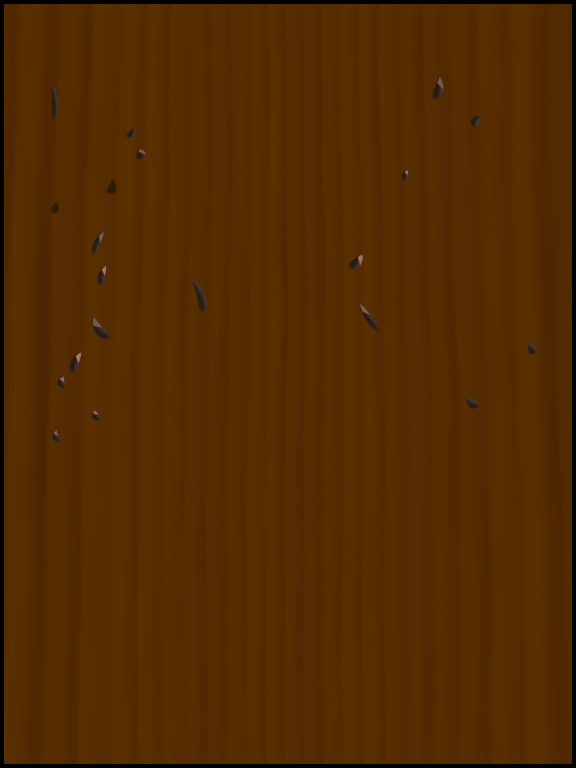
Write a Shadertoy shader that draws this texture.

```glsl
// A dark varnished wooden board in a thin black frame, with small curled chips on it.
// The grain is a fanned, sine-warped coordinate cut into lines, wider towards the sides;
// the chips are bent, tapered ellipses scattered by hashes in a left and a right group.

const vec3 WOOD_LIGHT = vec3(0.355, 0.190, 0.000);
const vec3 WOOD_DARK  = vec3(0.285, 0.132, 0.000);
const vec3 CHIP_DARK  = vec3(0.135, 0.105, 0.095);
const vec3 CHIP_GREY  = vec3(0.270, 0.205, 0.190);
const vec3 CHIP_PINK  = vec3(0.690, 0.480, 0.400);
const vec3 CHIP_OLIVE = vec3(0.170, 0.105, 0.010);

const float FRAME_WIDTH   = 0.0052;
const float GRAIN_DENSITY = 43.0;   // lines per canvas height at the centre
const float GRAIN_SPREAD  = 0.30;   // distance over which the lines widen
const float GRAIN_FAN     = 0.08;   // how far the lines spread downwards
const int   CHIP_COUNT    = 20;
const int   LEFT_CHIPS    = 13;

float hash(float n) {
    return fract(sin(n * 127.1 + 3.7) * 4375.85);
}

// Layered sines, much longer along y than along x
float fibres(vec2 p) {
    float sum = 0.0, weight = 0.5;
    for (int i = 0; i < 5; i++) {
        float k = float(i);
        sum += weight * sin(p.x + 1.3 * sin(p.y + 2.1 * k) + 4.0 * k);
        p = vec2(p.x * 1.83 + p.y * 0.3, p.y * 1.6);
        weight *= 0.72;
    }
    return sum;
}

vec3 wood(vec2 p, float centre) {
    // Fan the grain out downwards and let it wander
    float u = (p.x - centre) / (1.0 + GRAIN_FAN * (1.0 - p.y));
    u += 0.0020 * sin(p.y * 7.0 + u * 9.0) + 0.0010 * sin(p.y * 19.0 - u * 23.0);
    float g = GRAIN_DENSITY * GRAIN_SPREAD * atan(u / GRAIN_SPREAD);

    // Growth lines: slow darkening, quicker fall-off, each of its own strength
    float line = floor(g), f = g - line;
    float ridge = smoothstep(0.25, 0.78, f) * (1.0 - smoothstep(0.80, 1.0, f));
    float side = smoothstep(0.08, 0.32, abs(u));
    float strength = mix(0.25, 0.60, hash(line)) * mix(0.8, 1.15, side);
    strength *= 0.85 + 0.15 * sin(p.y * 6.0 + line * 2.4);

    // Broad bands, fine fibres and faint mottling
    float bands = 0.5 + 0.5 * sin(u * 41.0 + 1.2 * sin(u * 17.0));
    float fine = fibres(vec2(u * 260.0, p.y * 9.0));
    float mottle = fibres(vec2(u * 38.0, p.y * 23.0 + 5.0));
    float rim = smoothstep(0.29, 0.36, u);
    float shade = 0.08 + ridge * strength + 0.14 * bands
                + 0.05 * fine + 0.03 * mottle + 0.22 * rim;
    return mix(WOOD_LIGHT, WOOD_DARK, clamp(shade, 0.0, 1.0));
}

vec3 addChip(vec3 color, vec2 p, float id, float width, float pixel) {
    // Place: two groups in the upper part, heights spread evenly
    bool left = id < float(LEFT_CHIPS);
    float x = left ? mix(0.07, 0.31, pow(hash(id + 0.3), 1.6))
                   : mix(0.62, 0.93, hash(id + 0.3)) * width;
    if (left) x *= width / 0.75;
    float y = mix(0.41, 0.89, fract(id * 0.618 + 0.25));

    // Size and pose
    float size = hash(id + 20.6);
    float halfLength = mix(0.007, 0.023, size * size);
    float halfWidth = mix(0.0038, 0.0066, hash(id + 41.2));
    float angle = (hash(id + 62.9) - 0.5) * 1.7;
    vec2 q = p - vec2(x, y);
    q = mat2(cos(angle), -sin(angle), sin(angle), cos(angle)) * q;

    // Bent, tapered ellipse
    float along = q.y / halfLength;
    float bend = (hash(id + 83.1) - 0.5) * 1.6 * halfWidth;
    float across = (q.x + bend * (along * along - 0.4)) / halfWidth;
    float taper = 1.0 - 0.4 * clamp(along, -1.0, 1.0);
    float d = (length(vec2(across / taper, along)) - 1.0) * halfWidth;
    float cover = 1.0 - smoothstep(-pixel, pixel, d);

    // Dark hollow, grey back and, on some, a lit pink end
    float edge = pixel / halfLength;
    vec3 tint = mix(CHIP_DARK, CHIP_GREY, smoothstep(-0.5, 0.7, across + 0.5 * along));
    float lit = step(0.45, hash(id + 104.7));
    float end = smoothstep(-edge, edge, along - 0.15 + 0.3 * across);
    float inner = 1.0 - smoothstep(-0.0018, -0.0004, d);
    tint = mix(tint, CHIP_PINK * mix(0.7, 1.0, hash(id + 9.4)), lit * end * inner);
    float stain = (1.0 - lit) * step(0.6, hash(id + 55.5));
    tint = mix(tint, CHIP_OLIVE, stain);
    return mix(color, tint, cover * 0.94);
}

void mainImage(out vec4 fragColor, in vec2 fragCoord) {
    float pixel = 1.0 / iResolution.y;
    vec2 p = fragCoord * pixel;
    vec2 canvas = iResolution.xy * pixel;

    vec3 color = wood(p, 0.5 * canvas.x);
    for (int i = 0; i < CHIP_COUNT; i++) {
        color = addChip(color, p, float(i), canvas.x, pixel);
    }

    // Black frame
    vec2 inset = min(p, canvas - p);
    float board = smoothstep(-0.5 * pixel, 0.5 * pixel, min(inset.x, inset.y) - FRAME_WIDTH);
    fragColor = vec4(color * board, 1.0);
}
```
